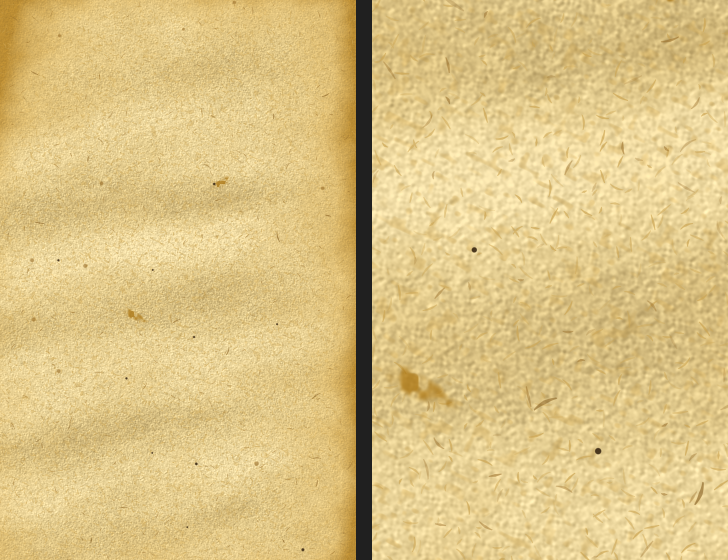
Left: the whole. Right: its middle third, enlarged.
Give the GLSL for this texture, as a Shadertoy shader.

```glsl
const vec3 PAPER = vec3(0.895, 0.805, 0.565);
const vec3 LIGHT = vec3(0.965, 0.89, 0.68);
const vec3 SHADE = vec3(0.77, 0.67, 0.43);
const vec3 AMBER = vec3(0.87, 0.73, 0.42);
const vec3 OCHRE = vec3(0.73, 0.55, 0.20);
const vec3 FLECK = vec3(0.80, 0.65, 0.33);
const vec3 FIBRE = vec3(0.60, 0.43, 0.16);
const vec3 RUST  = vec3(0.66, 0.45, 0.06);
const vec3 SPECK = vec3(0.22, 0.15, 0.07);

const float FOLD_PERIOD = 0.2;
const float FOLD_PHASE = 0.74;
const float FOLD_SLOPE = 0.17;
const float FOLD_DEPTH = 0.5;
const float GRAIN_SCALE = 430.0;
const float GRAIN_TONE = 0.75;
const float GRAIN_RELIEF = 0.10;
const float FLECK_AMOUNT = 0.4;
const float TAU = 6.28318;

vec2 hash2(vec2 cell) {
    vec3 q = fract(cell.xyx * vec3(0.1031, 0.1030, 0.0973));
    q += dot(q, q.yzx + 33.33);
    return fract((q.xx + q.yz) * q.zy);
}

float noise(vec2 p) {
    vec2 i = floor(p), f = fract(p);
    f = f * f * (3.0 - 2.0 * f);
    float low = mix(hash2(i).x, hash2(i + vec2(1, 0)).x, f.x);
    float high = mix(hash2(i + vec2(0, 1)).x, hash2(i + vec2(1, 1)).x, f.x);
    return mix(low, high, f.y);
}

float fbm(vec2 p) {
    float sum = 0.0, gain = 0.5;
    for (int i = 0; i < 4; i++) {
        sum += gain * noise(p);
        p = mat2(1.6, 1.2, -1.2, 1.6) * p + 17.3;
        gain *= 0.5;
    }
    return sum / 0.9375;
}

vec2 rotate(vec2 p, float angle) {
    float c = cos(angle), s = sin(angle);
    return vec2(c * p.x + s * p.y, c * p.y - s * p.x);
}

// Nearly straight strokes with tapered ends, at most one per cell
float fibres(vec2 p, float cellSize, float halfLength, float width, float density, float seed) {
    float blur = 0.7 / iResolution.y, cover = 0.0;
    vec2 home = floor(p / cellSize);
    for (int y = -1; y <= 1; y++)
    for (int x = -1; x <= 1; x++) {
        vec2 cell = home + vec2(x, y);
        vec2 place = hash2(cell + seed), look = hash2(cell + seed + 71.0);
        vec2 kind = hash2(cell + seed + 139.0);
        vec2 q = rotate(p - (cell + place) * cellSize, look.x * TAU);
        float reach = halfLength * mix(0.25, 1.0, look.y);
        q.y += 0.4 * (kind.y - 0.5) * q.x * q.x / reach;
        float taper = 1.0 - 0.6 * min(abs(q.x) / reach, 1.0);
        q.x -= clamp(q.x, -reach, reach);
        float stroke = 1.0 - smoothstep(width * taper - blur, width * taper + blur, length(q));
        cover = max(cover, stroke * step(kind.x, density) * mix(0.3, 1.0, place.x));
    }
    return cover;
}

// Small round spots, kept inside their cells
float specks(vec2 p, float cellSize, float radius, float density, float seed) {
    float blur = 0.8 / iResolution.y;
    vec2 cell = floor(p / cellSize);
    vec2 place = mix(vec2(0.1), vec2(0.9), hash2(cell + seed));
    vec2 kind = hash2(cell + seed + 53.0);
    float size = radius * mix(0.5, 1.0, kind.y);
    float d = length(p - (cell + place) * cellSize);
    return (1.0 - smoothstep(size - blur, size + blur, d)) * step(kind.x, density);
}

// Patchy elongated blot
float stain(vec2 p, vec2 centre, float angle, vec2 size) {
    float body = 1.0 - length(rotate(p - centre, angle) / size);
    float patches = smoothstep(0.45, 0.8, noise(p * 190.0) + 0.2 * body);
    return smoothstep(0.0, 0.5, body) * (0.2 + 0.8 * patches);
}

// Browning along the borders and in the upper left
float ageing(vec2 p, float aspect) {
    float wobble = 0.6 + 0.8 * fbm(p * 7.0 + 5.0);
    float age = 0.9 * exp(-(aspect - p.x) / 0.06);
    age += mix(0.2, 0.6, smoothstep(0.6, 0.95, p.y)) * exp(-p.x / 0.04);
    age += 0.5 * exp(-(1.0 - p.y) / 0.055) + 0.3 * exp(-p.y / 0.045);
    age += 0.42 * smoothstep(0.3, 0.0, distance(p, vec2(0.0, 0.93)));
    return clamp(age * wobble + 0.3 * (fbm(p * 22.0) - 0.46), 0.0, 1.0);
}

void mainImage(out vec4 fragColor, in vec2 fragCoord) {
    vec2 p = fragCoord / iResolution.y;
    float aspect = iResolution.x / iResolution.y;

    // Soft folds rising to the right
    vec2 along = vec2(p.x, p.y - FOLD_SLOPE * (p.x - 0.2));
    float warp = 0.1 * (fbm(along * vec2(3.0, 5.0)) - 0.5);
    float wave = cos(TAU * (along.y - FOLD_PHASE + warp) / FOLD_PERIOD);
    float fade = (0.3 + noise(along * vec2(4.0, 7.0) + 9.0)) * smoothstep(aspect, 0.3, p.x);
    float fold = FOLD_DEPTH * wave * fade + 1.3 * (fbm(along * vec2(5.0, 18.0) + 31.0) - 0.5);

    // Sandy grain, turned off the pixel axes and lit from the upper left
    vec2 g = rotate(p, 0.6) * GRAIN_SCALE;
    vec2 toLight = rotate(vec2(0.7, -0.7), 0.6);
    float relief = noise(g) - noise(g + toLight);
    float sand = noise(g * 1.3 + 23.0) - 0.5;
    float clumps = fbm(rotate(g, 0.9) * 0.35 + 40.0) - 0.5;
    float grain = 0.65 * relief + 0.6 * sand + 0.6 * clumps;

    float tone = clamp(0.1 + fold + GRAIN_TONE * grain, -1.0, 1.0);
    vec3 colour = mix(PAPER, tone < 0.0 ? SHADE : LIGHT, abs(tone));

    // Warm flecks of pulp
    float pulp = smoothstep(0.62, 0.95, noise(rotate(p, 1.1) * vec2(260.0, 190.0)));
    colour = mix(colour, FLECK, FLECK_AMOUNT * pulp);

    float age = ageing(p, aspect);
    colour = mix(colour, AMBER, 0.75 * min(2.0 * age, 1.0));
    colour = mix(colour, OCHRE, max(2.0 * age - 1.0, 0.0));
    colour *= 1.0 + GRAIN_RELIEF * grain;

    // Fibres, blots and specks
    colour = mix(colour, FLECK, 0.75 * fibres(p, 0.010, 0.005, 0.0007, 0.6, 3.0));
    colour = mix(colour, FIBRE, 0.6 * fibres(p, 0.026, 0.006, 0.0008, 0.45, 19.0));
    colour = mix(colour, FIBRE * 0.9, 0.75 * fibres(p, 0.085, 0.009, 0.0012, 0.4, 47.0));
    float blots = stain(p, vec2(0.396, 0.674), 0.5, vec2(0.022, 0.008));
    blots = max(blots, stain(p, vec2(0.24, 0.436), -0.5, vec2(0.03, 0.009)));
    colour = mix(colour, RUST, 0.75 * blots);
    colour = mix(colour, FIBRE, 0.6 * specks(p, 0.12, 0.004, 0.12, 11.0));
    colour = mix(colour, SPECK, 0.9 * specks(p, 0.15, 0.0026, 0.25, 29.0));

    fragColor = vec4(colour, 1.0);
}
```
